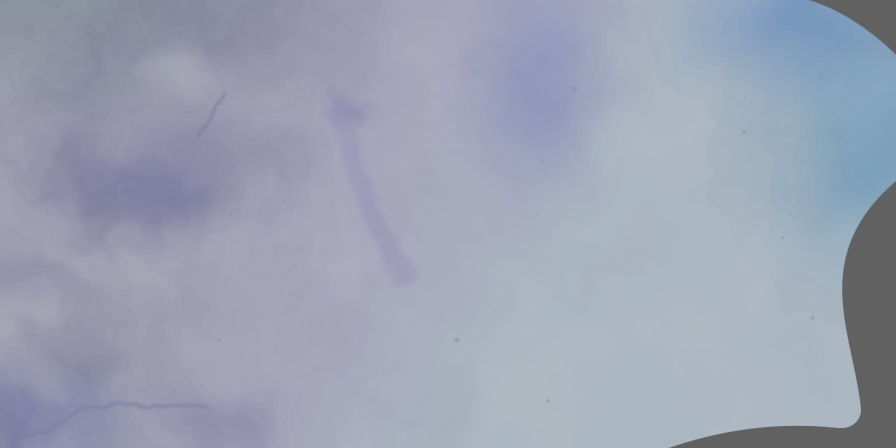
A Shadertoy shader for this background:

```glsl
const vec3 BORDER_GREY = vec3(0.38);
const vec3 LEFT_PAPER = vec3(0.605, 0.605, 0.68);
const vec3 MID_PAPER = vec3(0.648, 0.645, 0.73);
const vec3 RIGHT_PAPER = vec3(0.67, 0.715, 0.755);
const vec3 STREAK_VIOLET = vec3(0.58, 0.57, 0.71);
const vec3 VEIN_VIOLET = vec3(0.48, 0.48, 0.64);
const vec3 SPECK_BLUE = vec3(0.54, 0.57, 0.70);
const float CORNER_RADIUS = 0.045;
const float WARP_AMOUNT = 0.16;
const float TONE_LEVELS = 14.0;
const float SPECK_CELL = 0.19;
const float SPECK_DENSITY = 0.3;

// Washes: centre and radii, then colour and strength
const int WASH_COUNT = 11;
const vec4 WASH_SHAPE[WASH_COUNT] = vec4[](
    vec4(0.12, 1.00, 0.45, 0.18), vec4(0.55, 0.85, 0.25, 0.20),
    vec4(0.32, 0.60, 0.22, 0.11), vec4(0.08, 0.05, 0.22, 0.12),
    vec4(0.50, 0.07, 0.13, 0.06), vec4(0.04, 0.37, 0.13, 0.05),
    vec4(0.785, 0.752, 0.045, 0.045), vec4(1.21, 0.82, 0.14, 0.21),
    vec4(1.80, 0.95, 0.24, 0.16), vec4(1.98, 0.68, 0.24, 0.27),
    vec4(0.40, 0.84, 0.07, 0.07));
const vec4 WASH_COLOR[WASH_COUNT] = vec4[](
    vec4(0.53, 0.57, 0.61, 0.9), vec4(0.57, 0.57, 0.66, 0.7),
    vec4(0.52, 0.52, 0.65, 0.9), vec4(0.52, 0.53, 0.67, 0.9),
    vec4(0.54, 0.54, 0.67, 0.8), vec4(0.53, 0.53, 0.65, 0.8),
    vec4(0.56, 0.55, 0.69, 0.8), vec4(0.56, 0.59, 0.74, 0.85),
    vec4(0.44, 0.57, 0.74, 0.9), vec4(0.46, 0.62, 0.73, 0.85),
    vec4(0.65, 0.66, 0.71, 0.8));

float hash(vec2 p) {
    vec3 q = fract(vec3(p.xyx) * 0.1031);
    q += dot(q, q.yzx + 33.33);
    return fract((q.x + q.y) * q.z);
}

float noise(vec2 p) {
    vec2 i = floor(p), f = fract(p);
    f = f * f * (3.0 - 2.0 * f);
    return mix(mix(hash(i), hash(i + vec2(1, 0)), f.x),
               mix(hash(i + vec2(0, 1)), hash(i + vec2(1, 1)), f.x), f.y);
}

float fbm(vec2 p) {
    float sum = 0.0, gain = 0.5;
    for (int i = 0; i < 5; i++) {
        sum += gain * noise(p);
        p = mat2(1.6, 1.2, -1.2, 1.6) * p + 7.3;
        gain *= 0.5;
    }
    return sum;
}

// Flat tones with smoothed steps
float terrace(float value) {
    float level = value * TONE_LEVELS;
    float edge = clamp(fwidth(level), 0.02, 0.9);
    return (floor(level) + smoothstep(1.0 - edge, 1.0, fract(level))) / TONE_LEVELS;
}

float segmentDistance(vec2 p, vec2 a, vec2 b) {
    vec2 ab = b - a;
    return length(p - a - ab * clamp(dot(p - a, ab) / dot(ab, ab), 0.0, 1.0));
}

// Negative on the paper, positive in the grey border
float borderDistance(vec2 p) {
    float u = p.y - 0.355;
    float right = p.x - (1.88 + u * u * (1.366 + 2.92 * u));
    float t = min(p.x - 1.78, 0.09);
    float bottom = 0.0495 - 0.6 * t * t - p.y;
    vec2 corner = vec2(right, bottom) + CORNER_RADIUS;
    float rounded = length(max(corner, 0.0)) + min(max(corner.x, corner.y), 0.0) - CORNER_RADIUS;
    float s = max(p.x - 1.805, -0.08);
    float top = p.y - 1.0 + s * (0.296 + 1.69 * s);
    return max(rounded, top);
}

float specks(vec2 p, float pixel) {
    vec2 cell = floor(p / SPECK_CELL);
    float chosen = step(hash(cell + 4.7), SPECK_DENSITY);
    vec2 centre = (cell + 0.2 + 0.6 * vec2(hash(cell + 11.0), hash(cell + 23.0))) * SPECK_CELL;
    float radius = mix(0.003, 0.014, pow(hash(cell + 37.0), 2.0));
    return chosen * (1.0 - smoothstep(radius - pixel, radius + pixel, length(p - centre)));
}

void mainImage(out vec4 fragColor, in vec2 fragCoord) {
    vec2 p = fragCoord / iResolution.y;
    float pixel = 1.0 / iResolution.y;
    vec2 warp = vec2(fbm(p * 9.0), fbm(p * 9.0 + 31.7)) - 0.48;
    vec2 ragged = p + WARP_AMOUNT * warp;

    // Paper gradient
    vec3 color = mix(LEFT_PAPER, MID_PAPER, smoothstep(0.25, 0.85, ragged.x));
    color = mix(color, RIGHT_PAPER, smoothstep(0.8, 1.35, ragged.x - 0.5 * (ragged.y - 0.5)));

    // Watercolour washes
    for (int i = 0; i < WASH_COUNT; i++) {
        vec2 q = (mix(p, ragged, 0.7) - WASH_SHAPE[i].xy) / WASH_SHAPE[i].zw;
        color = mix(color, WASH_COLOR[i].rgb, WASH_COLOR[i].a * terrace(exp(-dot(q, q))));
    }

    // Mottled patches, stronger on the left
    float tone = terrace(fbm(p * 5.0 + warp)) - 0.48;
    color += tone * mix(0.16, 0.045, smoothstep(0.2, 1.2, p.x)) * vec3(1.0, 1.0, 0.7);

    // Soft streak and thin veins
    vec2 bent = p + 0.06 * warp;
    float streak = segmentDistance(bent, vec2(0.76, 0.72), vec2(0.90, 0.38));
    color = mix(color, STREAK_VIOLET, 0.5 * (1.0 - smoothstep(0.008, 0.04, streak)));
    float vein = segmentDistance(bent, vec2(0.51, 0.79), vec2(0.44, 0.68));
    vein = min(vein, segmentDistance(bent, vec2(0.05, 0.03), vec2(0.20, 0.09)));
    vein = min(vein, segmentDistance(bent, vec2(0.20, 0.09), vec2(0.46, 0.10)));
    color = mix(color, VEIN_VIOLET, 0.45 * (1.0 - smoothstep(0.001, 0.009, vein)));

    // Paint specks
    color = mix(color, SPECK_BLUE, 0.55 * specks(p + 0.01 * warp, pixel));

    // Curved border
    float border = borderDistance(p);
    float coverage = clamp(0.5 + border / max(fwidth(border), 1e-5), 0.0, 1.0);
    fragColor = vec4(mix(color, BORDER_GREY, coverage), 1.0);
}
```
